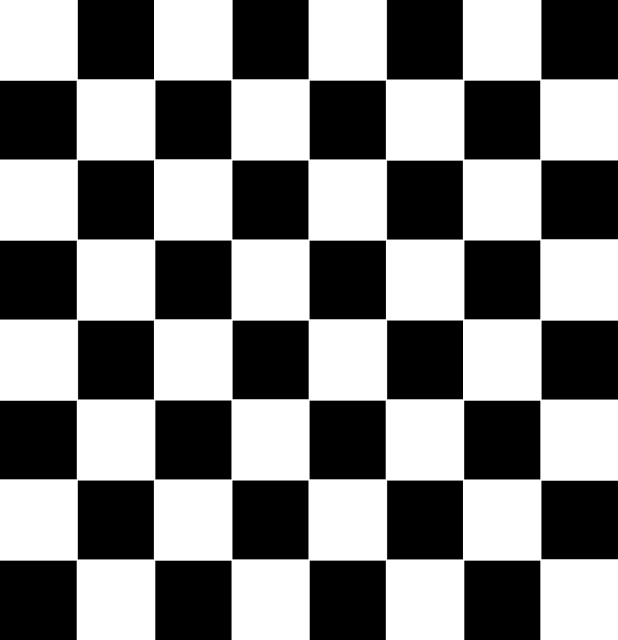
Reproduce this pattern procedurally as a Shadertoy shader.

```glsl
// Two values in 0..1 from a cell index
vec2 cellHash(vec2 cell) {
    vec3 h = fract(cell.xyx * vec3(0.1031, 0.1030, 0.0973) + 0.37);
    h += dot(h, h.yzx + 33.33);
    return fract((h.xx + h.yz) * h.zy);
}

void mainImage(out vec4 fragColor, in vec2 fragCoord) {
    // Eight squares each way
    vec2 board = fragCoord / iResolution.xy * 8.0;
    vec2 cell = floor(board);
    float isBlack = 1.0 - mod(cell.x + cell.y, 2.0);

    // Slightly uneven inset leaves a hairline gap at touching corners
    vec2 lower = cell + vec2(0.010, 0.008) + (cellHash(cell) - 0.5) * 0.005;
    vec2 upper = cell + vec2(0.995, 0.992) + (cellHash(cell + 19.0) - 0.5) * 0.005;

    // Squares on the rim run off the canvas
    lower -= step(cell, vec2(0.5));
    upper += step(vec2(6.5), cell);

    // Soft edge coverage
    vec2 softness = max(8.0 / iResolution.xy, vec2(0.016));
    vec2 inside = clamp((board - lower) / softness + 0.5, 0.0, 1.0)
                * clamp((upper - board) / softness + 0.5, 0.0, 1.0);

    fragColor = vec4(vec3(1.0 - isBlack * inside.x * inside.y), 1.0);
}
```
